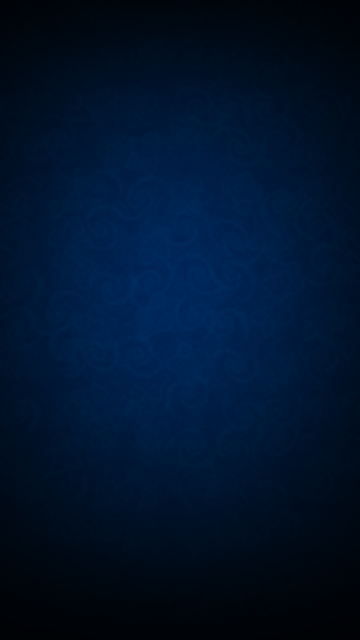
Write a Shadertoy shader that draws this background.

```glsl
vec2 hash2(vec2 cell) {
    vec2 q = vec2(dot(cell, vec2(127.1, 311.7)), dot(cell, vec2(269.5, 183.3)));
    return fract(sin(q) * 4375.85);
}

// Soft outline of a shape whose signed distance is d
float stroke(float d, float width, float blur) {
    return 1.0 - smoothstep(width, width + blur, abs(d));
}

// One motif: a petalled blossom or a curling leaf scroll
float motif(vec2 p, vec2 seed, float blur) {
    float r = length(p);
    float a = atan(p.y, p.x) + 6.2832 * seed.x;
    float fade = 1.0 - smoothstep(0.5, 0.72, r);
    if (seed.y > 0.55) {
        float edge = r - 0.44 - 0.08 * cos(5.0 * a);
        float heart = r - 0.2 - 0.05 * cos(5.0 * a + 3.14);
        float body = 1.0 - smoothstep(-blur, blur, edge);
        return fade * (0.3 * body + 0.4 * stroke(edge, 0.01, blur) + 0.4 * stroke(heart, 0.01, blur));
    }
    float turn = seed.x > 0.5 ? 1.0 : -1.0;
    float curl = sin(a * turn + 4.0 * log(r + 0.08)) * (r + 0.08) * 0.24;
    float leaf = smoothstep(0.1, 0.5, sin(3.0 * a + 7.0 * r));
    return fade * (0.65 * stroke(curl, 0.012, blur) + 0.25 * leaf * smoothstep(0.2, 0.4, r));
}

// Scatter motifs over jittered cells
float ornament(vec2 p, float blur) {
    vec2 cell = floor(p);
    float sum = 0.0;
    for (int j = -1; j <= 1; j++) {
        for (int i = -1; i <= 1; i++) {
            vec2 id = cell + vec2(i, j);
            vec2 seed = hash2(id);
            vec2 centre = id + 0.5 + 0.45 * (hash2(id + 19.7) - 0.5);
            sum += motif(p - centre, seed, blur);
        }
    }
    return min(sum, 1.0);
}

void mainImage(out vec4 fragColor, in vec2 fragCoord) {
    vec2 uv = fragCoord / iResolution.xy;
    vec2 p = fragCoord / iResolution.y;
    float pixel = 1.0 / iResolution.y;

    // Elliptical glow, falling away faster at the top and bottom
    vec2 q = (uv - vec2(0.485, 0.545)) / vec2(0.43, 0.30);
    float blue = 0.335 * exp(-0.61 * dot(q, q));
    blue *= smoothstep(-0.12, 0.2, uv.y) * (1.0 - smoothstep(0.82, 1.15, uv.y));
    vec3 colour = vec3(0.0, 0.43 * blue + 0.006, blue + 0.012);

    // Faint floral cloth in two sizes
    vec2 warped = p + 0.006 * sin(p.yx * 31.0 + vec2(0.0, 1.7));
    float cloth = 0.65 * ornament(warped * 15.0, 0.05 + 15.0 * pixel)
                + 0.35 * ornament(warped * 27.0 + 8.3, 0.06 + 27.0 * pixel);
    colour *= 1.0 + (cloth - 0.25) * vec3(0.0, 0.26, 0.14);

    // Fine woven grain
    colour *= 1.0 + 0.012 * sin(p.x * 410.0) * sin(p.y * 390.0);
    fragColor = vec4(colour, 1.0);
}
```
